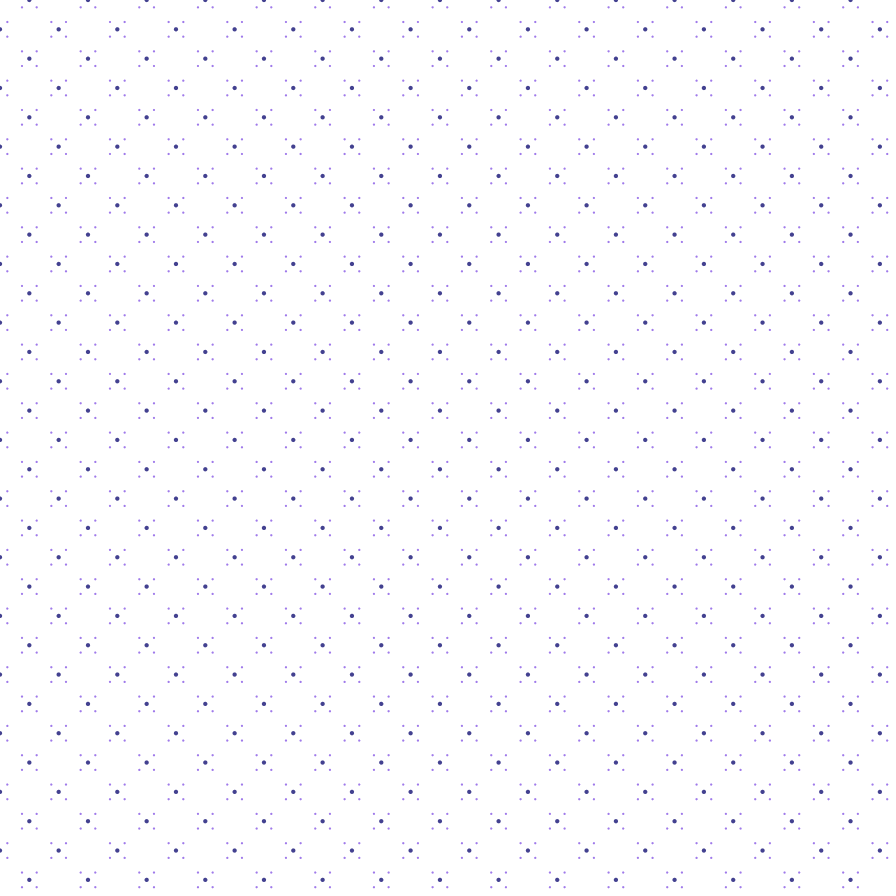
Write a Shadertoy shader that draws this pattern.

```glsl
// Staggered lattice of indigo dots, each framed by four small violet dots, on white.

const float REPEATS = 15.275;          // tiles across the canvas
const float CENTER_RADIUS = 0.036;     // lengths below are in tiles
const float SATELLITE_RADIUS = 0.0185;
const float SATELLITE_OFFSET = 0.125;
const vec3 PAPER = vec3(1.0);
const vec3 INDIGO = vec3(0.263, 0.255, 0.565);
const vec3 VIOLET = vec3(0.624, 0.478, 0.918);

// Offset from the nearest lattice point, with one point at origin in every tile
vec2 nearestPoint(vec2 p, vec2 origin) {
    vec2 q = p - origin;
    return q - floor(q + 0.5);
}

// Antialiased coverage of a disc centered at zero
float disc(vec2 p, float radius, float pixel) {
    return clamp(0.5 + (radius - length(p)) / pixel, 0.0, 1.0);
}

void mainImage(out vec4 fragColor, in vec2 fragCoord) {
    // Tile space, anchored to the top left corner
    float pixel = REPEATS / iResolution.y;
    vec2 p = vec2(fragCoord.x, iResolution.y - fragCoord.y) * pixel;

    // Two interleaved lattices; keep whichever point is closer
    vec2 a = nearestPoint(p, vec2(0.5, 0.0));
    vec2 b = nearestPoint(p, vec2(0.0, 0.5));
    vec2 q = dot(a, a) < dot(b, b) ? a : b;

    // Mirror symmetry draws all four satellites at once
    float satellite = disc(abs(q) - SATELLITE_OFFSET, SATELLITE_RADIUS, pixel);
    float center = disc(q, CENTER_RADIUS, pixel);

    vec3 color = mix(PAPER, VIOLET, satellite);
    color = mix(color, INDIGO, center);
    fragColor = vec4(color, 1.0);
}
```
